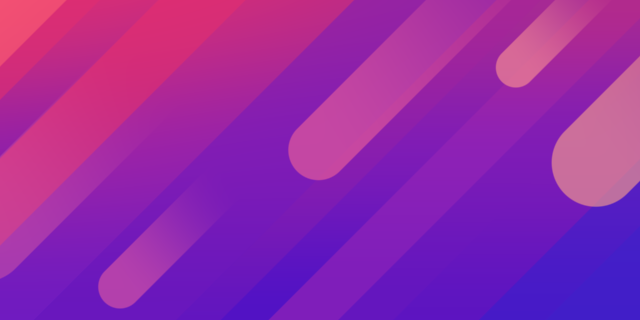
This background is drawn by a WebGL 1 fragment shader. Its source:

```glsl
precision highp float;
// Diagonal translucent beams and glowing round-ended streaks over a warm-to-indigo gradient.
// Beams are intervals of the across-diagonal coordinate x + y; streaks are one-ended
// capsule distance fields whose opacity fades along the diagonal.

uniform vec2 u_resolution;

#define GLOW_STRENGTH 0.8
#define GLOW_REACH 1.5
#define BEAM_OPACITY 1.0
#define STREAK_OPACITY 1.0
#define EDGE_PIXELS 1.0

const vec3 CORAL   = vec3(0.98, 0.36, 0.45);
const vec3 ROSE    = vec3(0.88, 0.18, 0.44);
const vec3 MAGENTA = vec3(0.65, 0.16, 0.58);
const vec3 ORCHID  = vec3(0.72, 0.19, 0.71);
const vec3 VIOLET  = vec3(0.50, 0.11, 0.71);
const vec3 INDIGO  = vec3(0.32, 0.07, 0.77);
const vec3 BLUE    = vec3(0.24, 0.13, 0.79);
const vec3 PINK    = vec3(0.92, 0.39, 0.62);
const vec3 PEACH   = vec3(0.95, 0.60, 0.56);

// Soft step that is one pixel wide at any canvas size
float edge(float d) {
    float w = EDGE_PIXELS / u_resolution.y;
    return smoothstep(-w, w, d);
}

// Vertical gradient with a warm glow from the upper left
vec3 backdrop(vec2 p, float across) {
    vec3 col = mix(MAGENTA, VIOLET, smoothstep(0.0, 0.5, p.y));
    col = mix(col, INDIGO, smoothstep(0.4, 1.0, p.y));
    float height = 1.0 - p.y;
    float glow = height * height * (1.0 - smoothstep(0.2, GLOW_REACH, across));
    return mix(col, ROSE, GLOW_STRENGTH * glow);
}

// Translucent diagonal strip between two across-diagonal positions
vec3 beam(vec3 col, float across, float lo, float hi, vec3 tint, float opacity) {
    float mask = edge((across - lo) * 0.7071) * edge((hi - across) * 0.7071);
    return mix(col, tint, mask * opacity * BEAM_OPACITY);
}

// Round-ended streak that starts at head and fades toward the upper right
vec3 streak(vec3 col, vec2 p, vec2 head, float radius, float reach, vec3 tint, float opacity) {
    vec2 q = p - head;
    float along = (q.x - q.y) * 0.7071;
    float side = (q.x + q.y) * 0.7071;
    float dist = length(vec2(min(along, 0.0), side)) - radius;
    float fade = 1.0 - smoothstep(0.0, reach, along);
    return mix(col, tint, edge(-dist) * fade * opacity * STREAK_OPACITY);
}

void main() {
    // Canvas-height units, y pointing down
    vec2 p = gl_FragCoord.xy / u_resolution.y;
    p.y = 1.0 - p.y;
    float across = p.x + p.y;
    float height = 1.0 - p.y;
    vec3 col = backdrop(p, across);

    // Warm beams in the upper left
    col = beam(col, across, -1.0, 0.312, ROSE, 0.60);
    col = beam(col, across, -1.0, 0.208, CORAL, 0.75 - 0.5 * across);
    col = beam(col, across, 0.495, 0.768, ROSE, 0.55 + 0.2 * height);
    col = beam(col, across, 0.768, 1.107, ROSE, 0.30 * height);

    // Violet beams through the middle
    col = beam(col, across, 0.768, 1.107, ORCHID, 0.30 * p.y);
    col = beam(col, across, 1.107, 1.552, VIOLET, 0.50);
    col = beam(col, across, 1.552, 1.690, VIOLET, 0.35);
    col = beam(col, across, 1.552, 1.690, ROSE, 0.20 * height);
    col = beam(col, across, 1.840, 2.057, mix(ROSE, ORCHID, smoothstep(0.0, 0.5, p.y)), 0.20 + 0.25 * p.y);
    col = beam(col, across, 1.840, 2.230, VIOLET, 0.40 * p.y);
    col = beam(col, across, 2.230, 2.497, VIOLET, 0.25);

    // Cool beams in the lower right
    col = beam(col, across, 2.497, 4.0, BLUE, 0.55);
    col = beam(col, across, 2.706, 4.0, BLUE, 0.55);

    // Glowing streaks
    col = streak(col, p, vec2(-0.052, 0.740), 0.141, 0.75, PINK, 0.42);
    col = streak(col, p, vec2(0.375, 0.896), 0.068, 0.48, mix(ORCHID, PINK, 0.8), 0.62);
    col = streak(col, p, vec2(0.995, 0.469), 0.094, 1.05, mix(ROSE, PINK, 0.9), 0.65);
    col = streak(col, p, vec2(1.612, 0.211), 0.0625, 0.42, mix(PINK, PEACH, 0.6), 0.72);
    col = streak(col, p, vec2(1.862, 0.508), 0.138, 1.20, PEACH, 0.66);

    gl_FragColor = vec4(col, 1.0);
}
```
